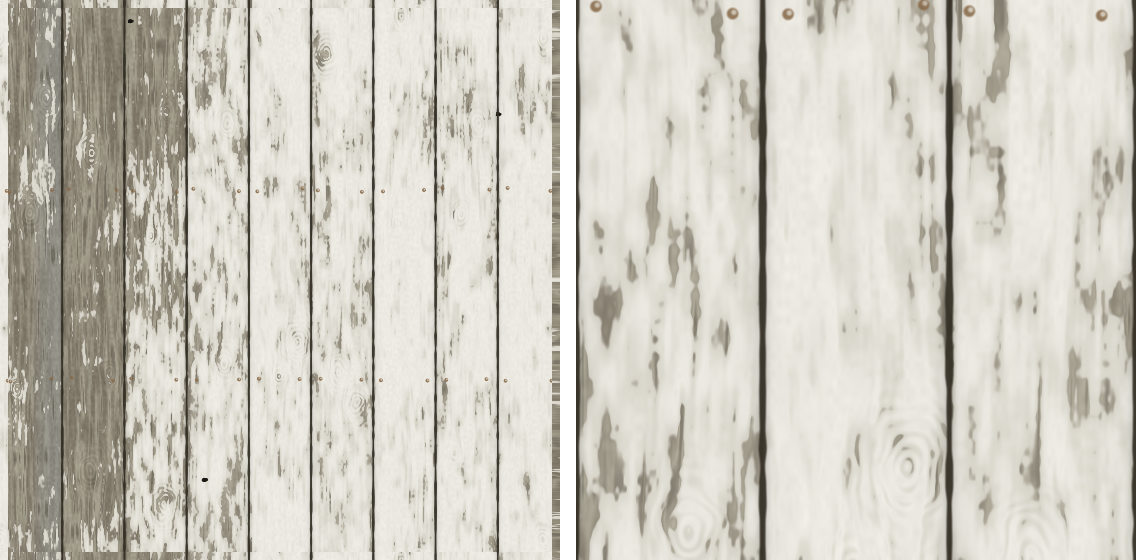
Left, the full canvas; right, a detail of the centre.
A three.js fragment shader for this texture:

```glsl
varying vec2 vUv;

const float PLANKS = 9.0;
const float MARGIN = 0.0145;
const float SEAM_HALF_WIDTH = 0.0015;
const float NAIL_RADIUS = 0.0034;
const float HOLE_RADIUS = 0.0042;
const float BARE_LEVEL = 0.37;
const float PAINT_GAIN = 0.31;
const vec2 NAIL_ROWS = vec2(0.322, 0.661);
const vec3 HOLE_X = vec3(0.233, 0.366, 0.890);
const vec3 HOLE_Y = vec3(0.962, 0.143, 0.796);
const vec3 PAINT = vec3(0.925, 0.915, 0.885);
const vec3 STAIN = vec3(0.81, 0.795, 0.75);
const vec3 WOOD_LIGHT = vec3(0.64, 0.62, 0.55);
const vec3 WOOD_DARK = vec3(0.47, 0.44, 0.38);
const vec3 WOOD_GREY = vec3(0.55, 0.55, 0.53);
const vec3 CREVICE = vec3(0.31, 0.29, 0.24);
const vec3 SEAM = vec3(0.20, 0.18, 0.14);
const vec3 RUST = vec3(0.52, 0.40, 0.27);

float hash(vec2 p) {
  return fract(sin(dot(p, vec2(127.1, 311.7))) * 43758.5453);
}

float noise(vec2 p) {
  vec2 i = floor(p);
  vec2 f = fract(p);
  f = f * f * (3.0 - 2.0 * f);
  return mix(mix(hash(i), hash(i + vec2(1.0, 0.0)), f.x),
             mix(hash(i + vec2(0.0, 1.0)), hash(i + 1.0), f.x), f.y);
}

// Wrap the border strips; the right one is smeared sideways.
vec2 wrapBorder(vec2 uv) {
  float span = 1.0 - 2.0 * MARGIN;
  vec2 p = MARGIN + mod(uv - MARGIN, span);
  if (uv.x > 1.0 - MARGIN) p = vec2(0.026 + 0.1 * (uv.x - 1.0), uv.y * 4.0);
  return p;
}

void main() {
  vec2 p = wrapBorder(vUv);
  float id = floor(p.x * PLANKS);
  float u = fract(p.x * PLANKS);
  float seamDist = min(u, 1.0 - u) / PLANKS;
  vec2 shift = vec2(id * 17.3, id * 7.9);

  // Knots bend the grain and leave rings.
  vec2 g = p;
  g.x += 0.012 * (noise(p * vec2(14.0, 4.0) + shift) - 0.5);
  float rings = 0.0;
  float knotCore = 0.0;
  for (int i = 0; i < 3; i++) {
    float k = float(i);
    vec2 seed = vec2(id + 3.0, k + 11.0);
    vec2 center = vec2((id + mix(0.2, 0.8, hash(seed))) / PLANKS,
                       (k + hash(seed + 5.7)) / 3.0);
    vec2 d = (p - center) * vec2(1.0, 0.65);
    float r = length(d) + 0.006 * (noise(p * 70.0) - 0.5);
    float size = mix(0.012, 0.026, hash(seed + 9.1));
    float fall = exp(-r * r / (size * size));
    g.x -= d.x * fall * 0.6;
    rings += fall * sin(r * 1100.0);
    knotCore += exp(-r * r / (size * size * 0.08));
  }

  // Layers of noise drawn out along the boards.
  float broad = noise(g * vec2(24.0, 7.0) + shift);
  float patches = noise(g * vec2(75.0, 26.0) + shift + 31.0);
  float flakes = noise(g * vec2(150.0, 48.0) + shift + 53.0);
  float grain = noise(g * vec2(300.0, 22.0) + shift + 71.0);
  float speck = noise(g * vec2(370.0, 190.0) + shift + 97.0);
  float streak = 0.6 * grain + 0.4 * noise(g * vec2(140.0, 9.0) + shift);

  // Paint loss falls from the left boards to the right ones.
  float cover = BARE_LEVEL + PAINT_GAIN * smoothstep(0.8, 4.5, id);
  cover += 0.05 * (hash(vec2(id, 4.2)) - 0.5);
  if (id == 2.0) cover += 0.16 * (0.55 - p.y) + 0.08 * (u - 0.5);
  cover -= 0.13 * exp(-seamDist / 0.004) * noise(vec2(p.y * 18.0, id));
  float loss = 0.24 * broad + 0.22 * patches + 0.22 * flakes
             + 0.20 * grain + 0.12 * speck;
  loss += 0.07 * rings + 0.08 * knotCore * step(2.5, id);
  float bare = smoothstep(cover - 0.025, cover + 0.045, loss);

  // Painted and bare surfaces.
  float stain = smoothstep(cover - 0.22, cover + 0.02, loss);
  vec3 paint = mix(PAINT, STAIN, 0.75 * stain);
  paint += 0.035 * (speck - 0.5) + 0.03 * (streak - 0.5);
  vec3 wood = mix(WOOD_DARK, WOOD_LIGHT, smoothstep(0.2, 0.8, streak));
  float greyBoard = (1.0 - step(0.5, id)) * smoothstep(0.4, 0.8, u);
  wood = mix(wood, WOOD_GREY, 0.6 * greyBoard);
  wood = mix(wood, CREVICE, 0.6 * smoothstep(0.72, 0.95, grain));
  wood += 0.07 * (speck - 0.5) + 0.04 * rings;
  vec3 color = mix(paint, wood, bare * mix(0.96, 0.82, step(2.5, id)));

  // Nails in two rows, a pair on each board.
  for (int i = 0; i < 2; i++) {
    float side = step(0.5, u);
    vec2 seed = vec2(id * 2.0 + side, float(i) + 20.0);
    vec2 nail = vec2((id + mix(0.14, 0.84, side)) / PLANKS, NAIL_ROWS[i]);
    nail += 0.008 * (vec2(hash(seed), hash(seed + 3.3)) - 0.5);
    float d = length(p - nail);
    float head = 1.0 - smoothstep(NAIL_RADIUS - 0.001, NAIL_RADIUS + 0.001, d);
    float dent = smoothstep(0.0005, 0.0025, length(p - nail - 0.0008));
    color = mix(color, RUST, head * mix(0.25, 0.85, dent));
  }

  // Open knot holes.
  for (int i = 0; i < 3; i++) {
    vec2 d = (p - vec2(HOLE_X[i], HOLE_Y[i])) * vec2(0.85, 1.1);
    float r = length(d) + 0.002 * (noise(p * 300.0) - 0.5);
    color = mix(color, SEAM * 0.5, 1.0 - smoothstep(HOLE_RADIUS - 0.001, HOLE_RADIUS + 0.001, r));
  }

  // Gaps between boards with a ragged shaded lip.
  float ragged = SEAM_HALF_WIDTH + 0.0012 * (noise(vec2(p.y * 90.0, floor(p.x * PLANKS + 0.5))) - 0.4);
  color *= 1.0 - 0.28 * exp(-seamDist / 0.0025);
  color = mix(color, SEAM, 0.92 * (1.0 - smoothstep(ragged - 0.0006, ragged + 0.0012, seamDist)));

  gl_FragColor = vec4(color, 1.0);
}
```
